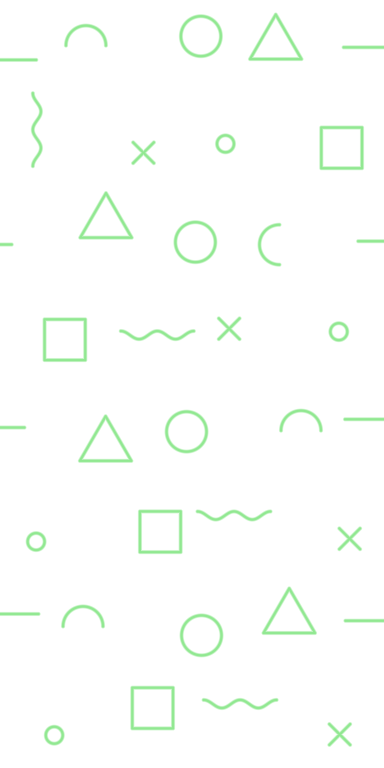
A Shadertoy shader for this pattern:

```glsl
// Sparse confetti of thin green outline shapes on white.
// A staggered, jittered grid holds one shape per cell; each shape is a
// distance function to its centre line, stroked with a soft edge.

// Lengths are in canvas widths.
const vec3  PAPER = vec3(1.0);
const vec3  INK = vec3(0.57, 0.91, 0.57);
const float CELL = 0.25;
const float JITTER = 0.36;          // full range, in cells
const float HALF_STROKE = 0.0041;
const float SOFTNESS = 0.003;
const float SQUARE_HALF = 0.053;
const float CIRCLE_RADIUS = 0.052;
const float RING_RADIUS = 0.022;
const float TRIANGLE_HALF = 0.067;
const float LINE_HALF = 0.0625;
const float CROSS_HALF = 0.027;
const float WAVE_HALF = 0.095;
const float WAVE_HEIGHT = 0.021;
const float SLANTED_SHARE = 0.3;    // share of lines drawn diagonally
const float PI = 3.14159265;

vec2 hash2(vec2 p) {
    vec3 q = fract(p.xyx * vec3(0.1031, 0.1030, 0.0973));
    q += dot(q, q.yzx + 33.33);
    return fract((q.xx + q.yz) * q.zy);
}

// Distances to outlines

float squareOutline(vec2 p, float h) {
    vec2 d = abs(p) - h;
    return abs(length(max(d, 0.0)) + min(max(d.x, d.y), 0.0));
}

float circleOutline(vec2 p, float r) {
    return abs(length(p) - r);
}

float triangleOutline(vec2 p, float h) {
    float k = sqrt(3.0);
    p = vec2(abs(p.x) - h, p.y + h / k);
    if (p.x + k * p.y > 0.0) p = 0.5 * vec2(p.x - k * p.y, -k * p.x - p.y);
    p.x -= clamp(p.x, -2.0 * h, 0.0);
    return length(p);
}

float halfArc(vec2 p, float r) {
    return p.y > 0.0 ? circleOutline(p, r) : length(vec2(abs(p.x) - r, p.y));
}

float lineStroke(vec2 p, float h) {
    return length(vec2(max(abs(p.x) - h, 0.0), p.y));
}

float crossStroke(vec2 p, float h) {
    p = abs(p);
    return length(p - clamp(0.5 * (p.x + p.y), 0.0, h));
}

// Two cosine periods, with the height corrected by the slope
float waveStroke(vec2 p) {
    float k = 2.0 * PI / WAVE_HALF;
    float slope = WAVE_HEIGHT * 0.5 * k;
    float x = clamp(p.x, -WAVE_HALF, WAVE_HALF);
    float tilt = slope * sin(k * x);
    float d = abs(p.y - WAVE_HEIGHT * 0.5 * cos(k * x)) / sqrt(1.0 + tilt * tilt);
    return length(vec2(p.x - x, d));
}

float shapeDistance(vec2 p, int kind, vec2 rnd) {
    vec2 turned = rnd.x < 0.5 ? p : vec2(p.y, -p.x);
    vec2 slanted = rnd.y < SLANTED_SHARE ? vec2(p.x + p.y, p.y - p.x) * sqrt(0.5) : p;
    if (kind == 0) return squareOutline(p, SQUARE_HALF);
    if (kind == 1) return circleOutline(p, CIRCLE_RADIUS);
    if (kind == 2) return waveStroke(turned);
    if (kind == 3) return triangleOutline(p, TRIANGLE_HALF);
    if (kind == 4) return crossStroke(p, CROSS_HALF);
    if (kind == 5) return lineStroke(slanted, LINE_HALF);
    if (kind == 6) return circleOutline(p, RING_RADIUS);
    return halfArc(turned, CIRCLE_RADIUS);
}

// Even rows cycle through even kinds and odd rows through odd kinds,
// with a random start and direction, so equal shapes stay apart.
int shapeKind(vec2 cell) {
    vec2 rnd = hash2(vec2(cell.y + 7.0, 41.0));
    float direction = rnd.y < 0.5 ? 1.0 : -1.0;
    float turn = mod(cell.x * direction + floor(rnd.x * 4.0), 4.0);
    return int(2.0 * turn + mod(cell.y, 2.0) + 0.5);
}

void mainImage(out vec4 fragColor, in vec2 fragCoord) {
    vec2 grid = fragCoord / iResolution.x / CELL;

    // Nearest outline among the neighbouring cells
    float nearest = 1.0;
    for (int j = -1; j <= 1; j++) {
        float row = floor(grid.y) + float(j);
        float stagger = 0.5 * mod(row, 2.0);
        for (int i = -1; i <= 1; i++) {
            vec2 cell = vec2(floor(grid.x - stagger) + float(i), row);
            vec2 offset = (hash2(cell + 13.0) - 0.5) * JITTER;
            vec2 centre = cell + 0.5 + vec2(stagger, 0.0) + offset;
            vec2 p = (grid - centre) * CELL;
            nearest = min(nearest, shapeDistance(p, shapeKind(cell), hash2(cell + 71.0)));
        }
    }

    // Soft stroke
    float edge = max(SOFTNESS, 0.75 / iResolution.x);
    float ink = 1.0 - smoothstep(HALF_STROKE - edge, HALF_STROKE + edge, nearest);
    fragColor = vec4(mix(PAPER, INK, ink), 1.0);
}
```
